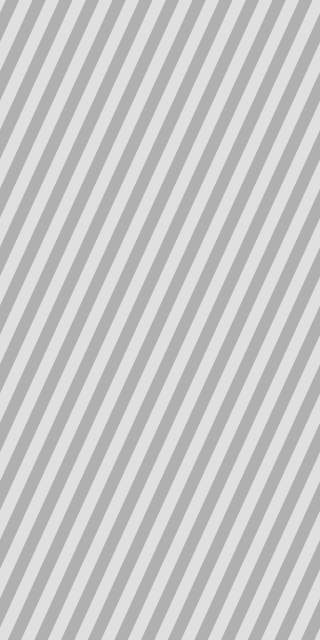
Reproduce this pattern procedurally as a Shadertoy shader.

```glsl
// Even diagonal stripes in two flat greys, leaning to the right.

const vec2  REPEATS    = vec2(12.0, 10.93); // stripe periods across and down the canvas
const float PHASE      = 0.22;              // start of the first dark band at the top left, in periods
const float DARK_WIDTH = 0.5;               // share of each period that is dark
const vec3  DARK_GREY  = vec3(0.690);
const vec3  LIGHT_GREY = vec3(0.878);

// Signed distance to the dark band, in periods; negative inside.
float bandDistance(float t) {
    float fromCentre = abs(fract(t - PHASE - 0.5 * DARK_WIDTH + 0.5) - 0.5);
    return fromCentre - 0.5 * DARK_WIDTH;
}

void mainImage(out vec4 fragColor, in vec2 fragCoord) {
    vec2 uv = fragCoord / iResolution.xy;

    // Stripe coordinate, counted from the top left corner
    float stripe = dot(vec2(uv.x, 1.0 - uv.y), REPEATS);

    // Edge coverage over one pixel
    float pixel = length(REPEATS / iResolution.xy);
    float light = clamp(bandDistance(stripe) / pixel + 0.5, 0.0, 1.0);

    fragColor = vec4(mix(DARK_GREY, LIGHT_GREY, light), 1.0);
}
```
